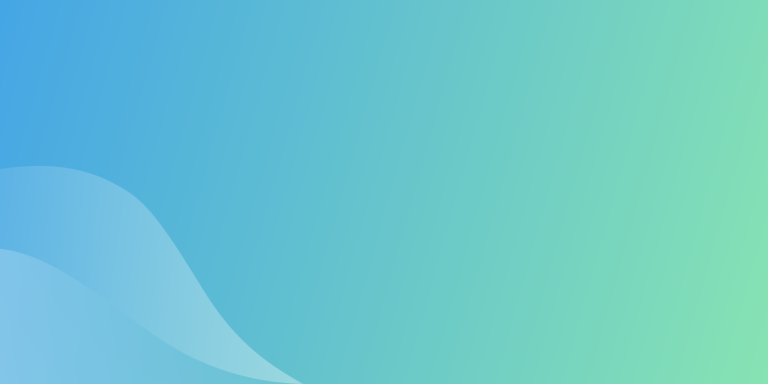
A WebGL 2 fragment shader for this background:

```glsl
#version 300 es
precision highp float;

uniform vec2 u_resolution;
out vec4 fragColor;

// Cubic through two knots, each given as (x, height, slope)
float hermite(float x, vec3 a, vec3 b) {
    float span = b.x - a.x;
    float t = clamp((x - a.x) / span, 0.0, 1.0);
    float s = 1.0 - t;
    return s * s * ((1.0 + 2.0 * t) * a.y + t * span * a.z)
         + t * t * ((3.0 - 2.0 * t) * b.y - s * span * b.z);
}

float upperWave(float x) {
    vec3 shoulder = vec3(0.339, 0.497, -0.68);
    vec3 slope = vec3(0.534, 0.238, -1.6);
    if (x < shoulder.x) return hermite(x, vec3(0.0, 0.56, 0.14), shoulder);
    if (x < slope.x) return hermite(x, shoulder, slope);
    return hermite(x, slope, vec3(0.789, 0.0, -0.58));
}

float lowerWave(float x) {
    vec3 bend = vec3(0.39, 0.135, -0.71);
    if (x < bend.x) return hermite(x, vec3(0.0, 0.352, -0.1), bend);
    return hermite(x, bend, vec3(0.789, 0.0, -0.03));
}

// Antialiased coverage of the area below a curve
float below(float d) {
    return clamp(0.5 - d / fwidth(d), 0.0, 1.0);
}

void main() {
    vec2 p = gl_FragCoord.xy / u_resolution.y;
    float aspect = u_resolution.x / u_resolution.y;

    // Slanted blue to green gradient
    float t = (p.x + 0.28 * (1.0 - p.y)) / (aspect + 0.28);
    vec3 color = mix(vec3(0.27, 0.65, 0.9), vec3(0.53, 0.89, 0.7), t);

    // White veils: the upper brightens to the right, the lower fades
    float across = clamp(p.x / 0.789, 0.0, 1.0);
    float upperVeil = mix(0.11, 0.36, across) * below(p.y - upperWave(p.x));
    float lowerVeil = mix(0.3, 0.03, across);
    float veil = mix(upperVeil, lowerVeil, below(p.y - lowerWave(p.x)));

    fragColor = vec4(mix(color, vec3(1.0), veil), 1.0);
}
```
